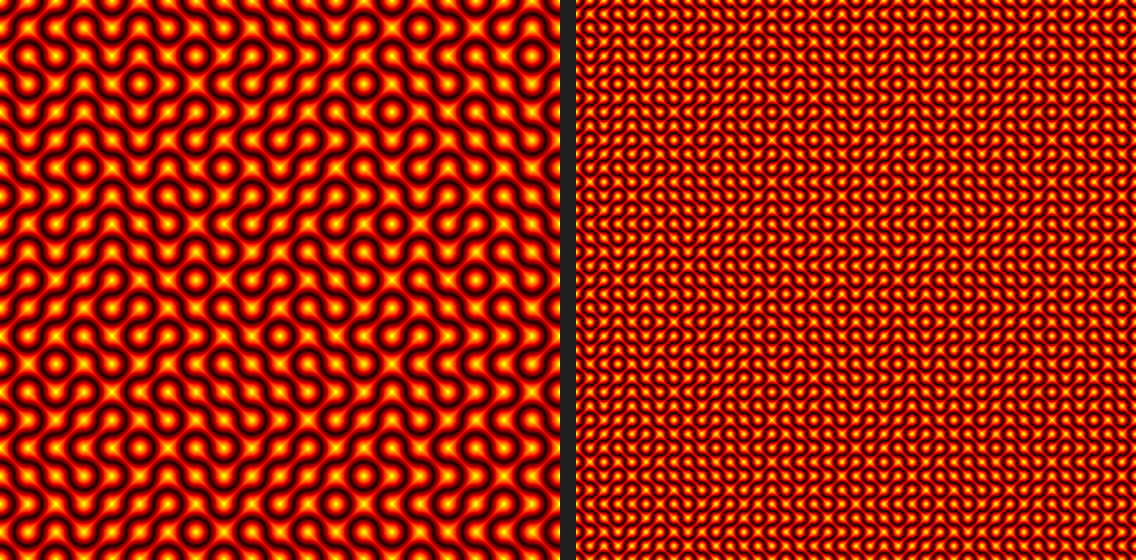
Left: one tile. Right: repeated 2 by 2.
This pattern is drawn by a WebGL 2 fragment shader. Its source:

```glsl
#version 300 es
precision highp float;
// Seamless Truchet maze of quarter arcs, glowing from black lines to yellow cores.

uniform vec2 u_resolution;
out vec4 fragColor;

const float TILES = 20.0;       // whole number of tiles per side
const float ARC_RADIUS = 0.5;   // in tile units

// Integer hash of a cell, returning 0..1
float hash(vec2 cell) {
    uvec2 q = uvec2(cell) * uvec2(1597u, 3812u) + uvec2(917u, 271u);
    uint h = (q.x ^ (q.y * 40503u)) * 69069u;
    h = (h ^ (h >> 15)) * 73939u;
    h = (h ^ (h >> 13)) * 51749u;
    h ^= h >> 16;
    return float(h & 65535u) / 65535.0;
}

// Distance from p to a circle outline
float ringDistance(vec2 p, vec2 centre, float radius) {
    return abs(length(p - centre) - radius);
}

// Distance to the nearest arc of a randomly mirrored tile
float truchetDistance(vec2 p, float tiles) {
    vec2 cell = mod(floor(p), tiles);
    vec2 local = fract(p);
    if (hash(cell) < 0.5) local.x = 1.0 - local.x;
    return min(ringDistance(local, vec2(0.0), ARC_RADIUS),
               ringDistance(local, vec2(1.0), ARC_RADIUS));
}

// Heat ramp: near black, red, orange, yellow
vec3 heat(float d) {
    float red = 0.085 + 3.85 * d;
    float green = 3.7 * (d - 0.207);
    return clamp(vec3(red, green, 0.0), 0.0, 1.0);
}

void main() {
    vec2 uv = gl_FragCoord.xy / u_resolution;
    float d = truchetDistance(uv * TILES, TILES);

    // Round the crease along each line by a fraction of a pixel
    float softness = 0.4 * TILES / min(u_resolution.x, u_resolution.y);
    fragColor = vec4(heat(sqrt(d * d + softness * softness)), 1.0);
}
```
